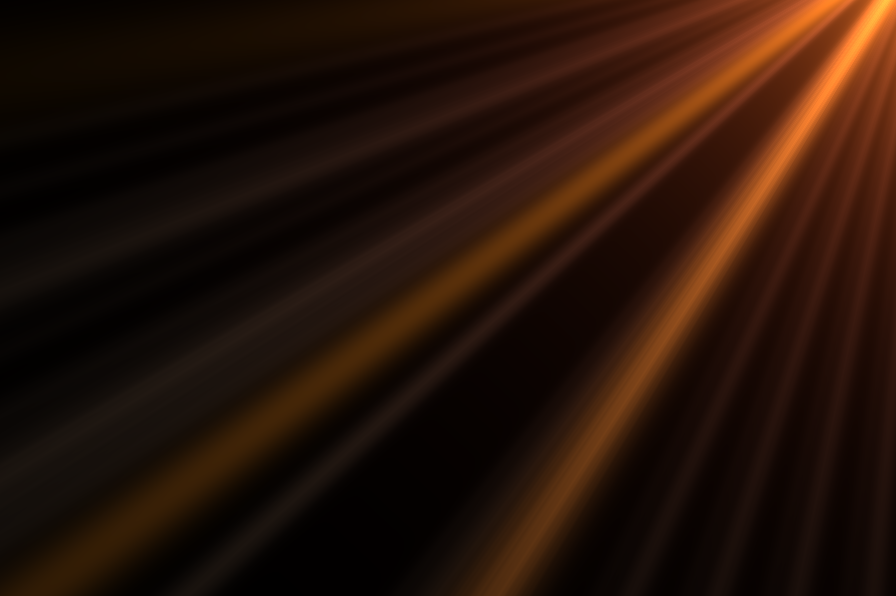
Reproduce this background procedurally as a Shadertoy shader.

```glsl
// Warm light shafts fanning out of a source just beyond the upper right corner.
// Each shaft is a soft bump in polar angle that dims with distance; even loops
// lay the faint shafts and gradient noise adds fine streaks along them.

float hash(float n) {
    return fract(sin(n * 127.1) * 4375.85) * 2.0 - 1.0;
}

// One-dimensional gradient noise, about -0.5 to 0.5
float gradientNoise(float x) {
    float cell = floor(x), f = x - cell;
    float blend = f * f * f * (f * (f * 6.0 - 15.0) + 10.0);
    return mix(hash(cell) * f, hash(cell + 1.0) * (f - 1.0), blend);
}

// Soft angular profile of a shaft, all angles in degrees
float shaft(float angle, float center, float width) {
    float d = (angle - center) / width;
    return exp(-d * d);
}

void mainImage(out vec4 fragColor, in vec2 fragCoord) {
    vec2 p = fragCoord / iResolution.y;
    vec2 source = vec2(1.048 * iResolution.x / iResolution.y, 1.133);
    vec2 away = source - p;
    float dist = length(away);
    float angle = degrees(atan(away.y, away.x));
    float spread = 1.0 + 0.18 / dist;     // thin shafts blur near the source
    float beamSpread = 1.0 + 0.37 / dist; // main shafts stay almost parallel

    // Red ambient glow, turning orange near the source
    vec3 color = mix(vec3(1.0, 0.30, 0.14), vec3(1.0, 0.54, 0.17), exp(-2.0 * dist))
               * 1.10 * exp(-3.1 * dist);

    // Two main amber shafts
    float streaks = 1.0 + 0.18 * gradientNoise(angle * 1.7)
                        + 0.10 * gradientNoise(angle * 4.3 + 31.0);
    color += vec3(1.0, 0.57, 0.11) * 0.50 * exp(-0.52 * dist)
           * shaft(angle, 36.8, 1.55 * beamSpread);
    float rightShaft = shaft(angle, 56.5, 1.85 * beamSpread)
                     + 0.14 * shaft(angle, 57.0, 0.5 * beamSpread);
    color += vec3(1.0, 0.57, 0.21) * 0.78 * exp(-0.76 * dist) * rightShaft * streaks;

    // Dusty shafts: broad bands first, then the thin ones
    float dust = 0.60 * shaft(angle, 21.2, 1.7 * spread)
               + 0.85 * shaft(angle, 31.3, 2.6 * spread)
               + 0.85 * shaft(angle, 41.9, 0.9 * spread)
               + 0.45 * shaft(angle, 53.0, 1.3 * spread)
               + 0.12 * shaft(angle, 51.2, 0.5 * spread);
    for (int i = 0; i < 8; i++) {
        dust += 0.20 * shaft(angle, 13.1 + 2.9 * float(i), 0.65 * spread);
    }
    for (int i = 0; i < 4; i++) {
        float center = 65.5 + 6.3 * float(i);
        dust += 0.50 * shaft(angle, center, 1.0 * spread)
              + 0.16 * shaft(angle, center - 2.2, 0.7 * spread);
    }
    vec3 dustColor = mix(vec3(1.0, 0.53, 0.42), vec3(1.0, 0.78, 0.60),
                         smoothstep(0.4, 1.6, dist));
    color += dustColor * 0.26 * exp(-0.52 * dist) * dust * streaks;

    // Faint olive haze along the top
    color += vec3(0.16, 0.095, 0.01) * exp(-0.65 * dist) * shaft(angle, 9.5, 3.2);

    fragColor = vec4(clamp(color - 0.003, 0.0, 1.0), 1.0);
}
```
